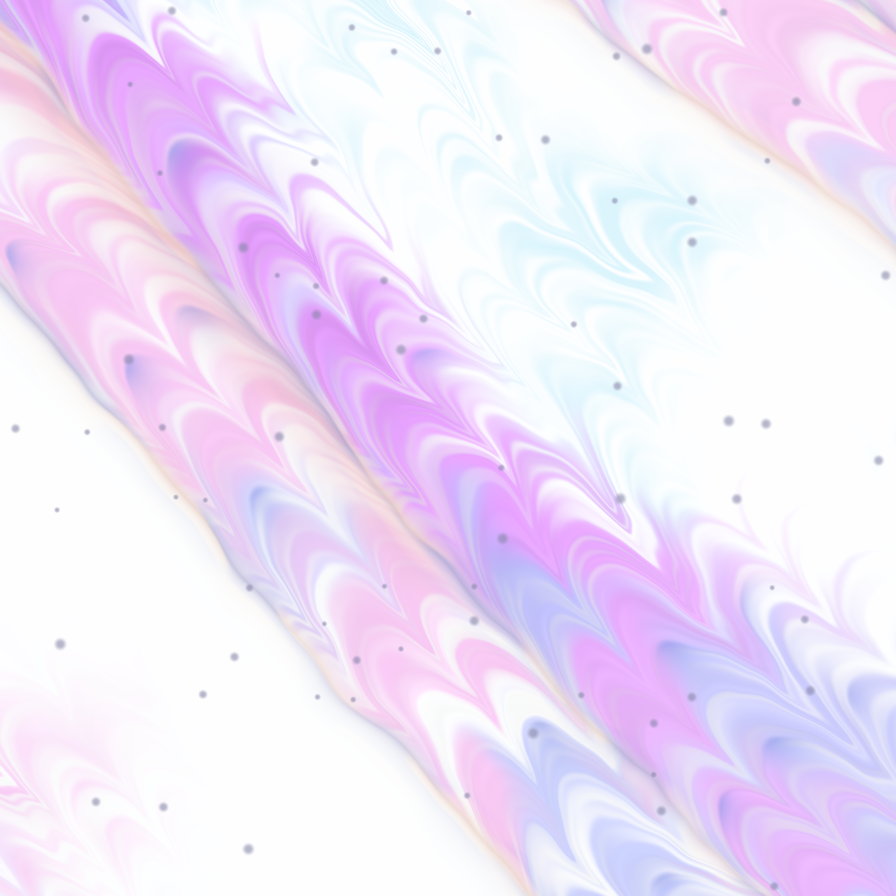
Write a three.js fragment shader that draws this texture.

```glsl
// Pastel marbled paint: diagonal bands of violet, pink and white, parted by thin seams.
// A rotated frame is split into lanes; a log-cosine bend turns stretched noise into
// nested plumes whose fibres sweep from a rounded nose into the seams.
varying vec2 vUv;

const vec2 FLOW = vec2(0.66, -0.75);       // direction of the bands
const vec2 ACROSS = vec2(0.75, 0.66);      // direction over the bands
const float LANE_START = 0.44;
const float LANE_WIDTH = 0.185;
const float BEND = 0.42;                   // length of the plume arms
const float NOSE_SPACING = 0.2;
const float SPECK_GRID = 24.0;

const vec3 WHITE = vec3(0.995, 0.998, 1.0);
const vec3 CYAN = vec3(0.82, 0.95, 0.99);
const vec3 PINK = vec3(0.96, 0.74, 0.94);
const vec3 LILAC = vec3(0.75, 0.78, 0.98);
const vec3 PERIWINKLE = vec3(0.69, 0.69, 0.97);
const vec3 MAGENTA = vec3(0.88, 0.59, 0.98);
const vec3 BLUE = vec3(0.55, 0.60, 0.92);
const vec3 SALMON = vec3(0.95, 0.74, 0.78);
const vec3 OCHRE = vec3(0.90, 0.79, 0.72);
const vec3 SLATE = vec3(0.62, 0.62, 0.78);

float hash(vec2 c) {
  return fract(sin(dot(c, vec2(127.1, 311.7))) * 43758.5453);
}

float noise(vec2 p) {
  vec2 i = floor(p), f = fract(p);
  f = f * f * (3.0 - 2.0 * f);
  return mix(mix(hash(i), hash(i + vec2(1.0, 0.0)), f.x),
             mix(hash(i + vec2(0.0, 1.0)), hash(i + vec2(1.0, 1.0)), f.x), f.y);
}

float fbm(vec2 p) {
  float sum = 0.0, gain = 0.53;
  for (int i = 0; i < 4; i++) {
    sum += gain * noise(p);
    p = p * 2.03 + 17.3;
    gain *= 0.5;
  }
  return sum;
}

// Shift along the flow that bends straight fibres into an arch over one lane
float arch(float lane) {
  float c = cos(1.5708 * (fract(lane) * 2.0 - 1.0));
  return log(sqrt(c * c + 0.02));
}

// Band that rises over lo.x..lo.y and falls over hi.x..hi.y
float band(float x, vec2 lo, vec2 hi) {
  return smoothstep(lo.x, lo.y, x) * (1.0 - smoothstep(hi.x, hi.y, x));
}

// Small dark grains, few and scattered
float specks(vec2 p) {
  vec2 cell = floor(p * SPECK_GRID);
  vec2 centre = 0.25 + 0.5 * vec2(hash(cell + 3.1), hash(cell + 8.7));
  vec2 d = fract(p * SPECK_GRID) - centre;
  float size = 0.07 + 0.09 * hash(cell + 5.5);
  return step(0.89, hash(cell)) * (1.0 - smoothstep(size * 0.3, size * 1.3, length(d)));
}

void main() {
  // Wavy band frame: a runs along the flow, b across it
  vec2 p = vUv;
  float a = dot(p, FLOW);
  float b = dot(p, ACROSS) + 0.06 * (fbm(p * 3.0) - 0.5) + 0.008 * (noise(p * 22.0) - 0.5);
  b -= 0.2 * (a + 0.11) * smoothstep(0.85, 1.15, b);

  // Plume coordinate: wide arches plus narrower, wandering ones
  float lane = (b - LANE_START) / LANE_WIDTH;
  float sub = 2.0 * lane + 0.7 * (noise(vec2(a * 5.0, b * 4.0)) - 0.5);
  float u = a + BEND * LANE_WIDTH * (0.5 * arch(lane) + 0.5 * arch(sub));
  u += 0.03 * (fbm(p * 9.0) - 0.5);

  // Fibres and slow colour drift, both following the plumes
  float fine = noise(vec2(u * 85.0, b * 14.0));
  float broad = noise(vec2(u * 27.0, b * 10.0) + 40.0);
  float fibre = 0.45 * fine + 0.55 * broad;
  float drift = 0.65 * noise(vec2(u * 8.0, b * 9.0) + 9.0) + 0.35 * broad;
  float cloud = fbm(p * 4.5 + 31.0);
  float cool = smoothstep(0.0, 0.4, a);

  // Where the paint lies
  float edge = 0.78 + 0.13 * smoothstep(0.0, 0.6, a);
  float pinkBand = band(b, vec2(0.432, 0.455), vec2(0.60, 0.635));
  float violetBand = band(b, vec2(0.612, 0.64), vec2(edge - 0.08, edge + 0.06) + 0.16 * (fibre - 0.5));
  float corner = smoothstep(1.165, 1.2, b);
  vec2 r = p - vec2(0.01, 0.09) + 0.1 * (cloud - 0.5);
  float stain = exp(-dot(r, r) / 0.013);
  float haze = band(b, vec2(0.74, 0.84), vec2(1.05, 1.17)) * smoothstep(0.42, 0.7, cloud);

  // Pale washes, then the strong violet band
  vec3 col = mix(WHITE, CYAN, haze * smoothstep(0.25, 0.75, fibre) * 0.75);
  vec3 tint = mix(LILAC, PINK, smoothstep(0.3, 0.6, drift + 0.12 - 0.25 * cool));
  float wash = max(max(pinkBand * 0.85, corner * 0.75), stain);
  col = mix(col, tint, wash * smoothstep(0.2, 0.75, fibre + 0.4 * (cloud - 0.5)));
  vec3 deep = mix(PERIWINKLE, MAGENTA, smoothstep(0.35, 0.68, drift + 0.08 - 0.14 * cool));
  float cover = violetBand * mix(0.95, 0.7, cool);
  col = mix(col, deep, cover * (0.4 + 0.6 * smoothstep(0.15, 0.65, fibre)));
  col += (fine - 0.5) * 0.1 * max(cover, 0.5 * wash);

  // Blue noses: sharp at the tip, fading downstream
  vec2 cell = vec2(floor(u / NOSE_SPACING), floor(sub));
  float tip = (fract(u / NOSE_SPACING) - 0.1 - 0.4 * hash(cell + 2.0)) * NOSE_SPACING;
  float side = fract(sub) * 2.0 - 1.0;
  float nose = smoothstep(0.0, 0.01, tip) * exp(-max(tip, 0.0) / 0.022) * exp(-side * side * 7.0);
  col = mix(col, BLUE, nose * step(0.45, hash(cell)) * max(violetBand, max(pinkBand, corner)) * 0.85);

  // Warm rim beside the main seam, then the seams themselves
  float rim = band(b, vec2(0.55, 0.62), vec2(0.622, 0.632)) * (1.0 - smoothstep(-0.15, 0.15, a));
  col = mix(col, SALMON, rim * (0.3 + 0.5 * fibre));
  float toSeam = abs(fract(lane + 0.5) - 0.5) * LANE_WIDTH;
  float inked = 1.0 - band(b, vec2(0.70, 0.74), vec2(1.08, 1.12));
  inked *= smoothstep(0.36, 0.42, b);
  vec3 seamTint = mix(OCHRE, SLATE, smoothstep(0.35, 0.7, noise(vec2(a * 14.0, b * 90.0))));
  float seam = 0.65 * exp(-toSeam / 0.006) + 0.25 * exp(-toSeam / 0.02);
  col = mix(col, seamTint, seam * inked * (0.35 + 0.5 * cloud));

  col = mix(col, SLATE * 0.85, specks(p) * 0.6);
  gl_FragColor = vec4(clamp(col, 0.0, 1.0), 1.0);
}
```
